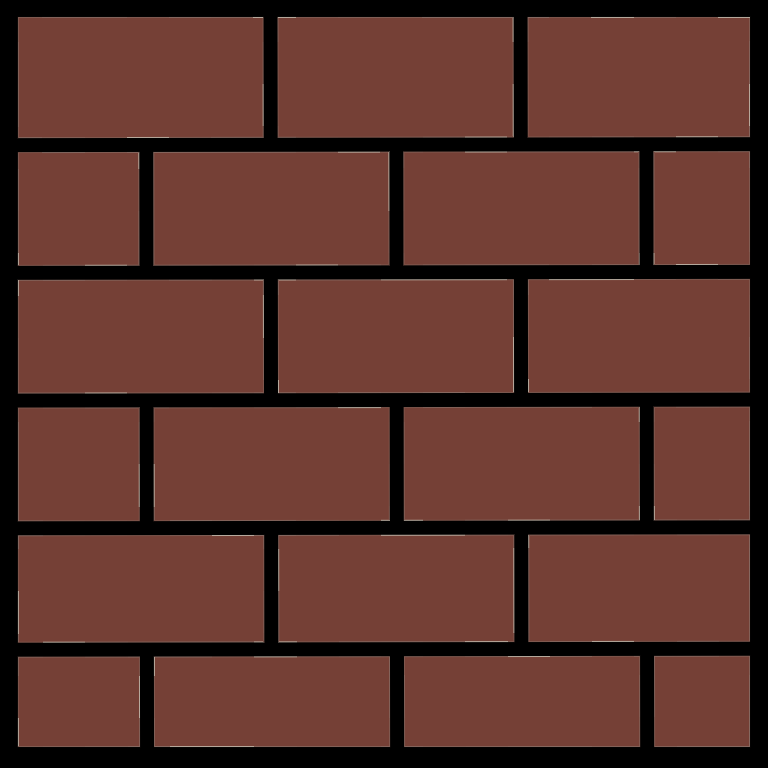
Give the GLSL for this pattern, as a WebGL 1 fragment shader.

```glsl
precision highp float;
// Six courses of brown brick in running bond, with black joints and a black frame.
// The nearest joints and the frame give one distance to the brick edge, which
// yields the smoothed face and a thin pale rim worn bright in random stretches.

uniform vec2 u_resolution;

float hash(vec2 p) {
    return fract(sin(dot(p, vec2(127.1, 311.7))) * 43758.5453);
}

// Box-filtered step across one pixel
float coverage(float d, float pixel) {
    return clamp(d / pixel + 0.5, 0.0, 1.0);
}

void main() {
    // Percent of the canvas, y running down from the top
    vec2 p = 100.0 * gl_FragCoord.xy / u_resolution;
    p.y = 100.0 - p.y;
    float pixel = 100.0 / min(u_resolution.x, u_resolution.y);

    // The joints lean very slightly against the frame
    vec2 q = p + 0.0013 * vec2(-p.y, p.x);

    // Nearest of five bed joints; the last sits higher for a shorter course
    float bed = clamp(floor((q.y - 18.9) / 16.63 + 0.5), 0.0, 4.0);
    float bedY = 18.9 + 16.63 * bed - 0.82 * step(3.5, bed);
    float course = bed + step(bedY, q.y);

    // Nearest upright joint, shifted half a brick on alternate courses
    float firstX = 35.22 - 16.2 * mod(course, 2.0);
    float upright = max(floor((q.x - firstX) / 32.56 + 0.5), 0.0);
    float uprightX = firstX + 32.56 * upright;

    // Distance to the brick edge, positive inside
    vec2 frame = min(p - vec2(2.33, 2.21), vec2(97.66, 97.27) - p);
    vec2 inset = min(abs(q - vec2(uprightX, bedY)) - 0.91, frame);
    float d = min(inset.x, inset.y);

    // Rim brightness varies in runs along each edge
    vec2 edge = inset.x < inset.y ? q.yx : q;
    float wear = hash(floor(edge / vec2(5.5, 1.3)));
    vec3 rimColor = mix(vec3(0.49, 0.33, 0.29), vec3(0.53, 0.43, 0.40), wear);
    rimColor = mix(rimColor, vec3(0.72, 0.67, 0.62), step(0.86, wear));

    float face = coverage(d, pixel);
    float rim = face - coverage(d - 0.13, pixel);
    vec3 color = vec3(0.46, 0.25, 0.21) * (face - rim) + rimColor * rim;
    gl_FragColor = vec4(color, 1.0);
}
```
